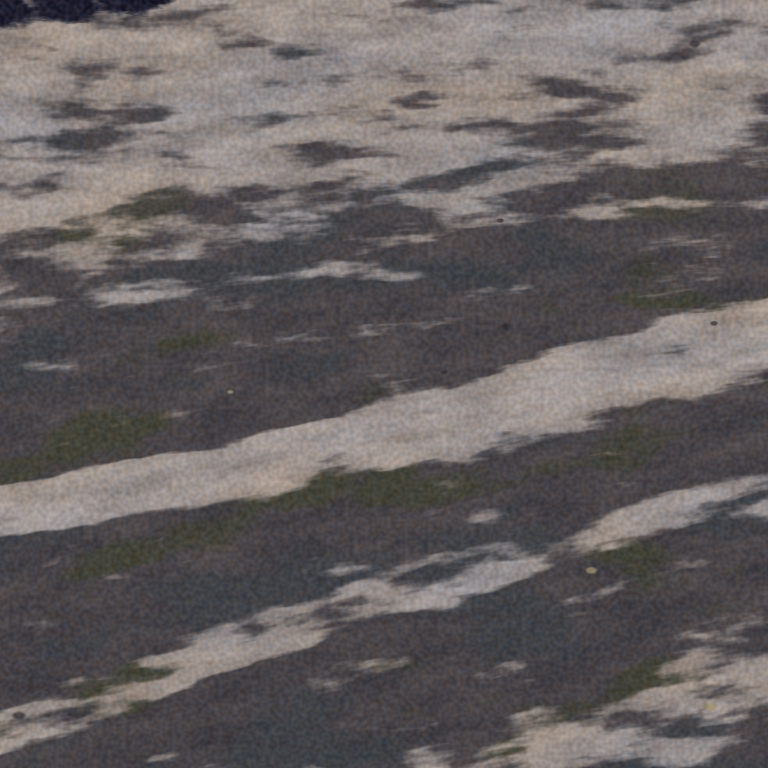
Give the GLSL for this texture, as a Shadertoy shader.

```glsl
const vec3 SHADE_DEEP = vec3(0.245, 0.235, 0.255);
const vec3 SHADE_SOFT = vec3(0.325, 0.298, 0.305);
const vec3 SUN_DULL   = vec3(0.515, 0.482, 0.472);
const vec3 SUN_BRIGHT = vec3(0.650, 0.612, 0.595);
const vec3 MOSS       = vec3(0.255, 0.260, 0.205);
const vec3 COOL_SHADE = vec3(0.240, 0.255, 0.275);
const vec3 ROCK       = vec3(0.120, 0.120, 0.180);
const vec2 PATCH_SCALE = vec2(6.5, 24.0);  // patches per canvas
const float GRAIN_SCALE = 165.0;
const float GRAIN_STRENGTH = 0.085;
const int PEBBLES = 9;

vec2 hash2(vec2 p) {
    vec3 q = fract(p.xyx * vec3(0.1031, 0.1030, 0.0973));
    q += dot(q, q.yzx + 33.33);
    return fract((q.xx + q.yz) * q.zy);
}

float gradientDot(vec2 cell, vec2 offset) {
    float angle = 6.2832 * hash2(cell).x;
    return dot(vec2(cos(angle), sin(angle)), offset);
}

float gradientNoise(vec2 p) {
    vec2 i = floor(p), f = fract(p);
    vec2 u = f * f * f * (f * (f * 6.0 - 15.0) + 10.0);
    vec2 e = vec2(1.0, 0.0);
    float low  = mix(gradientDot(i, f), gradientDot(i + e, f - e), u.x);
    float high = mix(gradientDot(i + e.yx, f - e.yx), gradientDot(i + 1.0, f - 1.0), u.x);
    return 1.4 * mix(low, high, u.y);
}

float fbm(vec2 p) {
    float sum = 0.0, amplitude = 0.6;
    for (int i = 0; i < 4; i++) {
        sum += amplitude * gradientNoise(p);
        p = p * 2.03 + vec2(17.3, 9.1);
        amplitude *= 0.5;
    }
    return sum;
}

// Soft band around a curve: 1 inside, 0 outside.
float band(float offset, float halfWidth) {
    return 1.0 - smoothstep(0.55, 1.45, abs(offset) / halfWidth);
}

// Balance of sun and shade before the dappling is added.
float sunBias(vec2 p) {
    float upper = smoothstep(-0.06, 0.25, p.y - 0.51 - 0.19 * p.x);
    float bias = mix(-0.40, 0.17, upper) + 0.12 * smoothstep(0.82, 1.0, p.y);
    float mainPath = p.y - (0.335 + 0.165 * p.x + 0.065 * p.x * p.x);
    float brokenPath = p.y - (0.045 + 0.40 * p.x - 0.09 * p.x * p.x);
    float cornerPath = p.y - (0.20 * p.x - 0.115);
    bias += 1.00 * band(mainPath, 0.031 + 0.020 * p.x);
    bias += 0.47 * band(brokenPath, 0.032);
    bias += 0.44 * band(cornerPath, 0.050) * smoothstep(0.35, 0.60, p.x);
    bias += 0.25 * band(p.y - 0.16, 0.05) * smoothstep(0.8, 0.95, p.x);
    return bias;
}

void mainImage(out vec4 fragColor, in vec2 fragCoord) {
    vec2 uv = fragCoord / iResolution.xy;

    // Dappled light, stretched across and tilted more near the viewer
    float tilt = mix(0.17, 0.03, smoothstep(0.35, 0.9, uv.y));
    vec2 flow = vec2(uv.x, uv.y - tilt * uv.x);
    float dapple = fbm(flow * PATCH_SCALE + vec2(3.7, 11.2));
    float ragged = fbm(flow * vec2(24.0, 75.0) + 41.0);
    float light = sunBias(uv) + 0.85 * dapple + 0.14 * ragged;
    float sun = smoothstep(-0.17, 0.17, light);

    // Ground colours in sun and shade
    float tone = fbm(flow * vec2(9.0, 28.0) + 63.0);
    float broad = fbm(flow * vec2(4.0, 9.0) + 27.0);
    vec3 shade = mix(SHADE_DEEP, SHADE_SOFT, clamp(0.5 + 0.9 * tone + 0.35 * uv.y - 0.15, 0.0, 1.0));
    shade = mix(shade, COOL_SHADE, 0.7 * smoothstep(0.05, 0.35, -broad));
    float mossZone = 1.0 - smoothstep(0.65, 0.85, uv.y);
    shade = mix(shade, MOSS, 0.8 * mossZone * smoothstep(0.18, 0.42, broad));
    float glow = clamp(0.55 + 0.9 * tone + 0.6 * light - 0.15, 0.0, 1.0);
    vec3 lit = mix(SUN_DULL, SUN_BRIGHT, glow);
    lit *= 1.0 + broad * vec3(0.06, 0.01, -0.07);
    vec3 color = mix(shade, lit, sun);

    // Scattered pebbles
    for (int i = 0; i < PEBBLES; i++) {
        vec2 seed = hash2(vec2(float(i) * 7.0 + 3.0, 19.0));
        float size = mix(0.004, 0.010, hash2(seed * 91.0).x);
        float reach = length((uv - seed) * vec2(1.0, 1.6)) / size;
        vec3 pebble = i % 3 == 0 ? vec3(0.62, 0.57, 0.44) : vec3(0.20, 0.18, 0.20);
        color = mix(color, pebble, 0.75 * (1.0 - smoothstep(0.5, 1.3, reach)));
    }

    // Dark rocks at the far left corner
    for (int i = 0; i < 3; i++) {
        float x = float(i) * 0.085;
        vec2 offset = (uv - vec2(x, 0.985 + 0.10 * x)) / vec2(0.050, 0.024);
        float edge = length(offset) + 0.35 * ragged;
        color = mix(color, ROCK, 1.0 - smoothstep(0.75, 1.15, edge));
    }

    // Fine gravel grain with a slight colour shift
    float fine = gradientNoise(uv * GRAIN_SCALE);
    float coarse = gradientNoise(uv * GRAIN_SCALE * 0.5 + 31.0);
    float hue = gradientNoise(uv * GRAIN_SCALE * 0.6 + 87.0);
    float grain = GRAIN_STRENGTH * (0.7 * fine + 0.4 * coarse);
    color += grain * mix(0.75, 1.0, sun) + 0.02 * hue * vec3(1.0, 0.0, -1.0);

    fragColor = vec4(clamp(color, 0.0, 1.0), 1.0);
}
```
